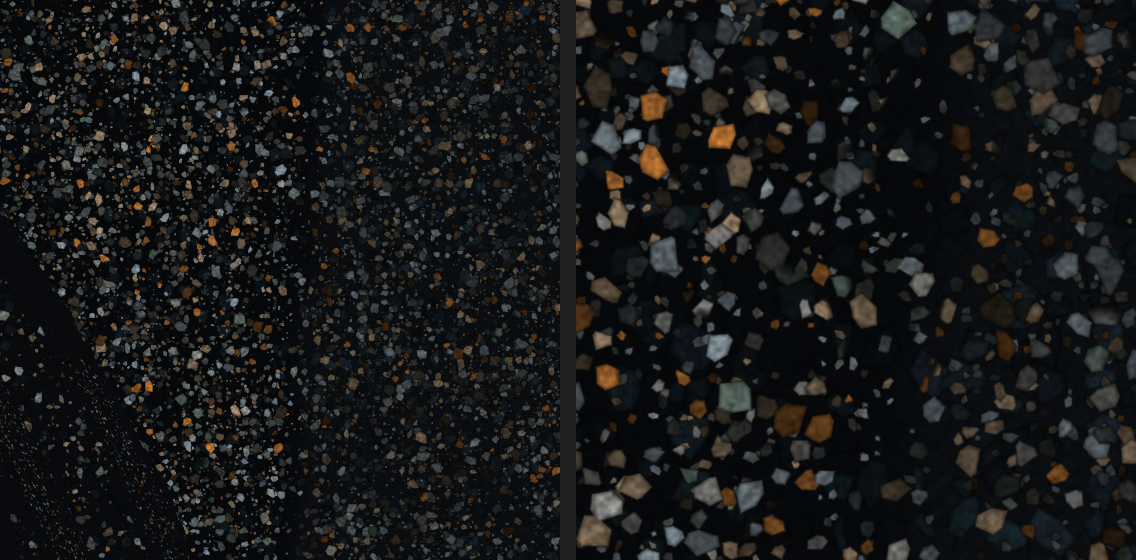
Left: the whole. Right: its middle third, enlarged.
Write a Shadertoy shader that draws this texture.

```glsl
// Dark granular stone sheet: angular mineral grains scattered on near-black ground.
// Jittered cells hold random convex polygons, layered from large dark to tiny bright;
// a soft seam dims the right side and a curved fold thins the lower left corner.

const float TAU = 6.2832;
const vec3 GROUND_LEFT = vec3(0.022, 0.030, 0.040);
const vec3 GROUND_RIGHT = vec3(0.040, 0.050, 0.062);
const vec3 GROUND_FOLD = vec3(0.040, 0.045, 0.055);
const vec3 SLATE = vec3(0.28, 0.31, 0.33);
const vec3 ASH = vec3(0.31, 0.31, 0.30);
const vec3 SAND = vec3(0.34, 0.29, 0.23);
const vec3 RUST = vec3(0.40, 0.25, 0.11);
const vec3 MOSS = vec3(0.21, 0.25, 0.23);
const vec3 TEAL = vec3(0.050, 0.088, 0.100);
const vec3 NAVY = vec3(0.060, 0.080, 0.105);

float hash(vec2 p) {
    return fract(sin(dot(p, vec2(127.1, 311.7))) * 43758.5453);
}

float noise(vec2 p) {
    vec2 i = floor(p), f = fract(p);
    f = f * f * (3.0 - 2.0 * f);
    float low = mix(hash(i), hash(i + vec2(1, 0)), f.x);
    float high = mix(hash(i + vec2(0, 1)), hash(i + vec2(1, 1)), f.x);
    return mix(low, high, f.y);
}

mat2 rotation(float a) {
    return mat2(cos(a), sin(a), -sin(a), cos(a));
}

// Soft window between two limits
float band(float x, float a, float b, float soft) {
    return smoothstep(a - soft, a + soft, x) * (1.0 - smoothstep(b - soft, b + soft, x));
}

// Signed distance-like value of an irregular convex hexagon
float chipShape(vec2 p, float radius, vec2 id) {
    p = rotation(TAU * hash(id + 3.7)) * p;
    p.x *= mix(1.0, 1.5, hash(id + 5.1));
    float d = -1.0;
    for (int i = 0; i < 6; i++) {
        float k = float(i);
        float a = (k + 0.7 * hash(id + k * 1.3)) * TAU / 6.0;
        float side = radius * mix(0.72, 1.15, hash(id + k * 2.9 + 8.0));
        d = max(d, dot(p, vec2(cos(a), sin(a))) - side);
    }
    return d;
}

vec3 brightMineral(float kind) {
    if (kind < 0.32) return SLATE;
    if (kind < 0.58) return ASH;
    if (kind < 0.82) return SAND;
    if (kind < 0.91) return RUST;
    return MOSS;
}

// One layer of grains: colour in rgb, coverage in a
vec4 grains(vec2 uv, float scale, float cover, float dark, float seed) {
    vec2 p = uv * scale, cell = floor(p);
    float soft = 0.0012 * scale;
    vec4 layer = vec4(0.0);
    for (int j = -1; j <= 1; j++)
    for (int i = -1; i <= 1; i++) {
        vec2 id = cell + vec2(i, j) + seed;
        vec2 jitter = vec2(hash(id + 1.1), hash(id + 2.3)) - 0.5;
        vec2 centre = cell + vec2(i, j) + 0.5 + 0.7 * jitter;
        float radius = mix(0.27, 0.53, hash(id + 4.9));
        float d = chipShape(p - centre, radius, id);
        float chance = hash(id + 6.6);
        float alpha = smoothstep(soft, -soft, d) * smoothstep(chance, chance + 0.05, cover);
        float tone = hash(id + 9.2);
        vec3 bright = brightMineral(hash(id + 7.4)) * mix(0.34, 1.5, tone);
        vec3 dim = mix(TEAL, NAVY, hash(id + 7.4)) * mix(0.45, 1.35, tone);
        vec3 colour = mix(bright, dim, dark);
        colour *= mix(0.65, 1.0, smoothstep(0.0, -0.16, d));
        layer = mix(layer, vec4(colour, 1.0), alpha);
    }
    return layer;
}

vec3 over(vec3 base, vec4 layer, float gain) {
    return mix(base, layer.rgb * gain, layer.a);
}

// Positive inside the fold at the lower left
float foldDepth(vec2 uv) {
    float wobble = 0.012 * (noise(uv * 14.0) - 0.5);
    return 0.35 - 0.4 * uv.y - 0.25 * uv.y * uv.y - uv.x + wobble;
}

void mainImage(out vec4 fragColor, in vec2 fragCoord) {
    vec2 uv = fragCoord / iResolution.xy;

    // Large regions: seam, fold and the fine streaks along it
    float seam = 0.53 + 0.06 * uv.y * uv.y + 0.03 * (noise(uv * 9.0) - 0.5);
    float right = smoothstep(-0.025, 0.025, uv.x - seam);
    float shadow = band(uv.x - seam, -0.035, 0.01, 0.02);
    float depth = foldDepth(uv);
    float fold = smoothstep(-0.006, 0.006, depth);
    float streak = band(depth, 0.015, 0.065, 0.012) * smoothstep(0.40, 0.30, uv.y);
    streak += band(depth, 0.19, 0.255, 0.02) * smoothstep(0.36, 0.26, uv.y);

    // Grain density with loose clumps
    float clump = mix(0.62, 1.38, noise(uv * 17.0 + 4.0));
    float inner = 0.42 * band(depth, 0.08, 0.19, 0.015) + 0.25 * smoothstep(0.25, 0.29, depth);
    float density = clump * mix(1.0, inner, fold) * (1.0 - 0.5 * shadow);
    float gain = mix(1.18, 0.80, right) * mix(1.0, 0.85, fold);

    // Layers from large and dark to small and bright
    vec3 colour = mix(mix(GROUND_LEFT, GROUND_RIGHT, right), GROUND_FOLD, 0.6 * fold);
    colour = over(colour, grains(uv, 38.0, 0.75 * density, 1.0, 11.0), mix(0.85, 1.1, right));
    colour = over(colour, grains(uv, 130.0, 0.32 * density, 0.0, 57.0), 0.75 * gain);
    colour = over(colour, grains(uv, 72.0, 0.42 * density, 0.0, 31.0), 0.9 * gain);
    colour = over(colour, grains(uv, 47.0, 0.48 * density, 0.0, 73.0), gain);
    vec2 along = vec2(depth, 0.7 * uv.y);
    colour = over(colour, grains(along, 190.0, 0.6 * streak, 0.0, 95.0), 0.75);

    // Crystalline mottling inside the grains
    float mottle = 0.6 * noise(uv * 270.0) + 0.4 * noise(uv * 430.0 + 9.0);
    colour *= mix(0.65, 1.35, mottle);
    fragColor = vec4(colour, 1.0);
}
```
